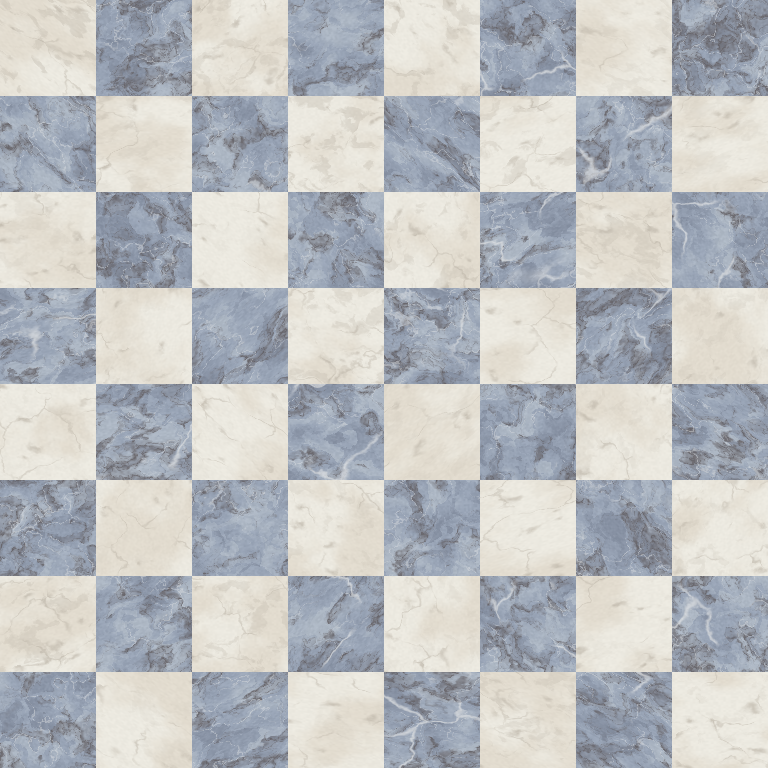
Write a WebGL 2 fragment shader that draws this texture.

```glsl
#version 300 es
precision highp float;

uniform vec2 u_resolution;
out vec4 fragColor;

const float PI = 3.14159265;
const float TILES = 8.0;

const vec3 SLATE = vec3(0.53, 0.57, 0.64);
const vec3 BLUE_GREY = vec3(0.60, 0.645, 0.715);
const vec3 MIST = vec3(0.68, 0.72, 0.77);
const vec3 UMBER = vec3(0.39, 0.375, 0.39);
const vec3 QUARTZ = vec3(0.85, 0.86, 0.87);
const vec3 IVORY = vec3(0.925, 0.915, 0.88);
const vec3 SAND = vec3(0.885, 0.86, 0.81);
const vec3 TAUPE = vec3(0.73, 0.70, 0.65);

vec2 hash2(vec2 p) {
    vec3 q = fract(p.xyx * vec3(0.1031, 0.1030, 0.0973));
    q += dot(q, q.yzx + 33.33);
    return fract((q.xx + q.yz) * q.zy);
}

float noise(vec2 p) {
    vec2 i = floor(p), f = fract(p);
    f = f * f * (3.0 - 2.0 * f);
    float low = mix(hash2(i).x, hash2(i + vec2(1, 0)).x, f.x);
    float high = mix(hash2(i + vec2(0, 1)).x, hash2(i + vec2(1, 1)).x, f.x);
    return mix(low, high, f.y);
}

float fbm(vec2 p) {
    float sum = 0.0, weight = 0.52;
    for (int i = 0; i < 5; i++) {
        sum += weight * noise(p);
        p = mat2(1.6, 1.2, -1.2, 1.6) * p + 5.3;
        weight *= 0.5;
    }
    return sum;
}

// x: distance to nearest point, y: gap to the second, z: random value of the cell
vec3 cellular(vec2 p) {
    vec2 base = floor(p);
    float first = 8.0, second = 8.0, id = 0.0;
    for (int y = -1; y <= 1; y++)
    for (int x = -1; x <= 1; x++) {
        vec2 cell = base + vec2(x, y);
        vec2 h = hash2(cell);
        float d = length(cell + h - p);
        if (d < first) { second = first; first = d; id = h.y; }
        else second = min(second, d);
    }
    return vec3(first, second - first, id);
}

float band(float d, float width) {
    return 1.0 - smoothstep(0.0, width, abs(d));
}

vec2 warp(vec2 p, float amount) {
    return p + amount * (vec2(fbm(p * 4.0), fbm(p * 4.0 + 19.7)) - 0.5);
}

vec3 blueMarble(vec2 p, vec2 mood) {
    vec2 q = warp(p, 0.55);
    vec3 shard = cellular(q * 4.5);
    vec3 chip = cellular(q * 10.0 + 7.0);
    float cloud = fbm(p * 3.5 + 11.0);

    // Broken shards of cloudy blue
    float tone = 0.6 * cloud + 0.22 * shard.z + 0.18 * chip.z;
    vec3 col = mix(SLATE, BLUE_GREY, smoothstep(0.24, 0.48, tone));
    col = mix(col, MIST, smoothstep(0.46, 0.70, tone));

    // Dark mineral clumps gathered along the cracks
    float clump = fbm(q * 6.0 + 41.0) + 0.16 * (mood.x - 0.5);
    float stain = smoothstep(0.48, 0.66, clump) * (0.35 + 0.65 * band(shard.y, 0.40));
    float crack = band(chip.y, 0.14) * smoothstep(0.38, 0.60, clump);
    float speck = 0.65 + 0.6 * (noise(p * 38.0) - 0.25);
    col = mix(col, UMBER, clamp((0.72 * stain + 0.42 * crack) * speck, 0.0, 0.85));

    // Fine pale veins, with an occasional bold one
    float hair = band(cellular(q * 3.2 + 23.0).y, 0.055) * smoothstep(0.38, 0.60, fbm(p * 3.0 + 61.0));
    float bold = band(cellular(warp(p, 0.3) * 1.1 + 31.0).y, 0.035 + 0.03 * mood.y);
    bold *= smoothstep(0.35, 0.65, noise(p * 3.0 + 73.0)) * step(0.45, mood.y);
    col = mix(col, QUARTZ, max(0.5 * hair, 0.75 * bold));
    return col + 0.05 * (noise(p * 52.0) - 0.5);
}

vec3 creamMarble(vec2 p, vec2 mood) {
    vec2 q = warp(p, 0.35);
    float cloud = fbm(p * 2.2 + 3.0) + 0.14 * (mood.x - 0.5);
    vec3 col = mix(IVORY, SAND, smoothstep(0.36, 0.72, cloud));

    // Sparse grey flecks and faint warm seams
    vec3 fleck = cellular(q * vec2(4.0, 5.5) + 13.0);
    float smudge = band(fleck.x, 0.36) * step(0.68, fleck.z) * smoothstep(0.36, 0.62, fbm(p * 9.0));
    float dusting = smoothstep(0.57, 0.70, fbm(q * 8.0 + 47.0)) * mood.y;
    float seam = band(cellular(q * 2.0 + 5.0).y, 0.06) * smoothstep(0.45, 0.68, fbm(p * 4.0 + 29.0));
    col = mix(col, TAUPE, clamp(0.6 * smudge + 0.32 * dusting + 0.4 * seam, 0.0, 0.65));
    return col + 0.025 * (noise(p * 48.0) - 0.5);
}

void main() {
    vec2 grid = gl_FragCoord.xy / u_resolution * TILES;
    vec2 tile = mod(floor(grid), TILES);
    vec2 mood = hash2(tile + 3.7);

    // Each tile is cut from its own part of the slab, turned and stretched
    float angle = 1.6 * (hash2(tile + 51.0).x - 0.5);
    mat2 turn = mat2(cos(angle), sin(angle), -sin(angle), cos(angle));
    vec2 stretch = mix(vec2(1.0), vec2(0.65, 1.3), hash2(tile + 83.0).y);
    vec2 p = turn * (fract(grid) - 0.5) * stretch + 40.0 * hash2(tile + 17.0) + 4.0;

    // Smooth checker, periodic across the canvas
    vec2 side = clamp(2.0 * sin(PI * grid) / (PI * TILES / u_resolution), -1.0, 1.0);
    float blue = 0.5 + 0.5 * side.x * side.y;
    fragColor = vec4(mix(creamMarble(p, mood), blueMarble(p, mood), blue), 1.0);
}
```
